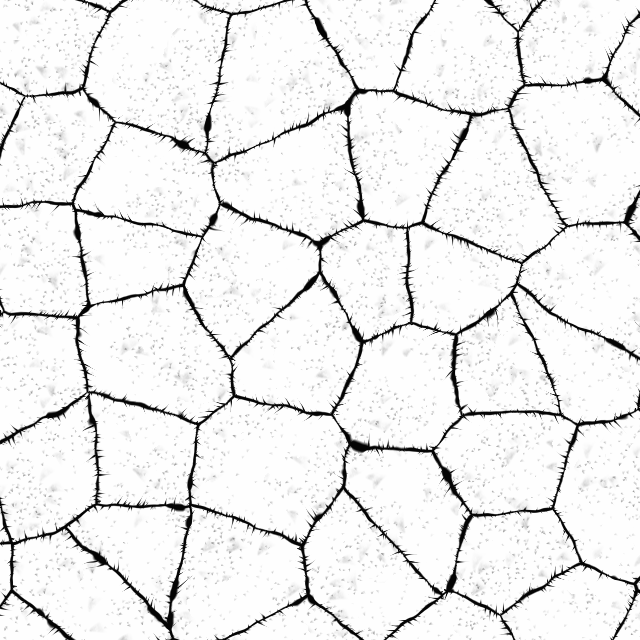
Write a Shadertoy shader that draws this texture.

```glsl
// Cracked ground in black ink on white: warped Voronoi borders form the cracks,
// tapered thorns grow from both sides of each border, and fan-shaped flecks
// scattered on jittered grids give the plates their faint grey grain.

#define PLATES 6.0          // plates across the canvas
#define JITTER 0.80         // irregularity of the plates
#define WARP 0.008          // bend of the cracks
#define CORE 0.0019         // half width of a crack
#define BLOT 0.0042         // extra half width at thick spots
#define THORN_LENGTH 0.019  // longest thorn
#define THORN_WIDTH 0.0019  // half width at the root of a thorn
#define SMUDGE_INK 0.21     // darkness of the broad smudges
#define SPECK_INK 0.52      // darkness of the fine specks
#define PAPER 0.996         // brightness of the bare plates
#define INK 0.015           // brightness of the cracks

vec2 hash2(vec2 c) {
    vec3 q = fract(c.xyx * vec3(0.1031, 0.1030, 0.0973));
    q += dot(q, q.yzx + 33.33);
    return fract((q.xx + q.yz) * q.zy);
}

// Layered sines, roughly -1 to 1
float waves(vec2 p) {
    float sum = 0.0, amp = 0.5;
    for (int i = 0; i < 4; i++) {
        sum += amp * sin(p.x + 1.4 * sin(p.y * 1.2 + float(i)));
        p = mat2(1.2, 1.5, -1.5, 1.2) * p + 2.3;
        amp *= 0.5;
    }
    return sum;
}

vec2 seedPoint(vec2 cell) {
    return cell + 0.5 + JITTER * (hash2(cell + 40.0) - 0.5);
}

// Distance to the nearest border, position along it, and a key for that side
vec3 plateBorder(vec2 p) {
    vec2 home = floor(p), nearest = home;
    float best = 100.0;
    for (int j = -1; j <= 1; j++)
    for (int i = -1; i <= 1; i++) {
        vec2 cell = floor(p) + vec2(i, j);
        vec2 r = seedPoint(cell) - p;
        if (dot(r, r) < best) { best = dot(r, r); home = cell; nearest = r; }
    }
    vec3 border = vec3(100.0, 0.0, 0.0);
    for (int j = -2; j <= 2; j++)
    for (int i = -2; i <= 2; i++) {
        if (i == 0 && j == 0) continue;
        vec2 cell = home + vec2(i, j);
        vec2 r = seedPoint(cell) - p;
        vec2 normal = normalize(r - nearest), middle = 0.5 * (r + nearest);
        float d = dot(middle, normal);
        if (d < border.x) {
            float key = dot(home, vec2(31, 57)) + dot(cell, vec2(13, 71));
            border = vec3(d, dot(middle, vec2(normal.y, -normal.x)), key);
        }
    }
    return border;
}

// Row of slanted, curved spikes rising from a border
float thorns(float d, float along, float key, float rate, float size, float blur) {
    float lean = 1.6 * (hash2(vec2(key, rate)).x - 0.5);
    float u = (along + lean * d + 14.0 * lean * d * d) * rate;
    vec2 h = hash2(vec2(floor(u), key + rate));
    float reach = size * (0.12 + 0.88 * h.x * h.x * h.x);
    float x = abs(fract(u) - 0.5 + 0.4 * (h.y - 0.5)) / rate;
    float taper = 1.0 - d / reach;
    float edge = x - THORN_WIDTH * taper;
    return (1.0 - smoothstep(-blur, blur, edge)) * clamp(0.55 + 0.6 * taper, 0.0, 1.0);
}

// Scattered fans that fade from tip to tail, mostly along one diagonal
float flecks(vec2 p, float share, float spread, float blur) {
    float ink = 0.0;
    for (int j = -1; j <= 1; j++)
    for (int i = -1; i <= 1; i++) {
        vec2 cell = floor(p) + vec2(i, j);
        vec2 h = hash2(cell), k = hash2(cell + 91.0);
        float angle = 0.9 + 2.6 * (k.x - 0.5);
        vec2 q = p - cell - h;
        q = mat2(cos(angle), -sin(angle), sin(angle), cos(angle)) * q;
        float x = q.x / (0.45 + 0.55 * k.y);
        float side = abs(q.y + 0.2 * x * x) - spread * x;
        float fan = (1.0 - smoothstep(-blur, blur, side))
                  * smoothstep(0.0, 0.15, x) * (1.0 - smoothstep(0.35, 1.0, x));
        float strength = step(fract(h.x * 7.0 + k.y * 5.0), share);
        ink = max(ink, fan * strength * (0.3 + 0.7 * h.y));
    }
    return ink;
}

void mainImage(out vec4 fragColor, in vec2 fragCoord) {
    vec2 p = fragCoord / iResolution.y;
    float pixel = 1.0 / iResolution.y;

    // Plate grain, gathered in loose patches
    float patches = smoothstep(-0.5, 0.5, waves(p * 26.0));
    float streaks = 0.65 + 0.5 * waves(p * vec2(330.0, 240.0));
    float smudge = flecks(p * 29.0, 0.15 + 0.4 * patches, 0.32, 0.08) * streaks;
    float speck = flecks(p * 125.0 + 9.0, 0.12 + 0.38 * patches, 0.38, 0.15);
    float grain = SMUDGE_INK * smudge + SPECK_INK * speck * (0.35 + 0.4 * patches);

    // Cracks of uneven thickness
    vec2 bent = p + WARP * vec2(waves(p * 22.0), waves(p * 22.0 + 7.0));
    vec3 border = plateBorder(bent * PLATES);
    float d = border.x / PLATES, along = border.y / PLATES;
    float blot = smoothstep(0.45, 0.85, waves(p * 30.0 + 5.0));
    float halfWidth = CORE * (1.0 + 0.6 * waves(p * 70.0)) + BLOT * blot;
    float blur = 0.8 * pixel + 0.0012 * blot;
    float crack = 1.0 - smoothstep(halfWidth - blur, halfWidth + blur, d);

    // Long and short thorns
    float size = THORN_LENGTH * (0.8 + 0.6 * blot);
    crack = max(crack, thorns(d, along, border.z, 95.0, size, 0.7 * pixel));
    crack = max(crack, thorns(d, along, border.z, 190.0, 0.5 * size, 0.7 * pixel));

    float shade = mix(PAPER - clamp(grain, 0.0, 0.6), INK, crack);
    fragColor = vec4(vec3(shade), 1.0);
}
```
